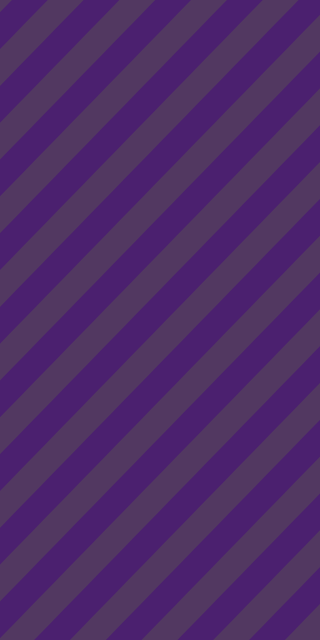
This pattern is drawn by a WebGL 1 fragment shader. Its source:

```glsl
precision highp float;

uniform vec2 u_resolution;

const vec3 PURPLE = vec3(0.294, 0.125, 0.435);
const vec3 GREY = vec3(0.322, 0.220, 0.380);

const float STRIPE_ANGLE = -0.7717;  // direction across the stripes, radians
const float STRIPE_PERIOD = 0.1605;  // one colour pair, in canvas widths
const float STRIPE_PHASE = 0.524;    // cycle position at the lower left
const float STRIPE_DUTY = 0.5;       // purple share of each cycle

// Position along the stripe normal, counted in cycles.
float stripeCycle(vec2 p, float angle, float period, float phase) {
  return dot(p, vec2(cos(angle), sin(angle))) / period + phase;
}

// Signed distance to the nearest band edge in cycles, positive inside.
float bandDistance(float cycle, float duty) {
  float fromCentre = abs(fract(cycle - 0.5 * duty + 0.5) - 0.5);
  return 0.5 * duty - fromCentre;
}

// Edge coverage smoothed over one pixel.
float coverage(float dist, float pixel) {
  return clamp(dist / pixel + 0.5, 0.0, 1.0);
}

void main() {
  vec2 p = gl_FragCoord.xy / u_resolution.x;
  float pixel = 1.0 / (u_resolution.x * STRIPE_PERIOD);

  float cycle = stripeCycle(p, STRIPE_ANGLE, STRIPE_PERIOD, STRIPE_PHASE);
  float band = coverage(bandDistance(cycle, STRIPE_DUTY), pixel);

  gl_FragColor = vec4(mix(GREY, PURPLE, band), 1.0);
}
```
